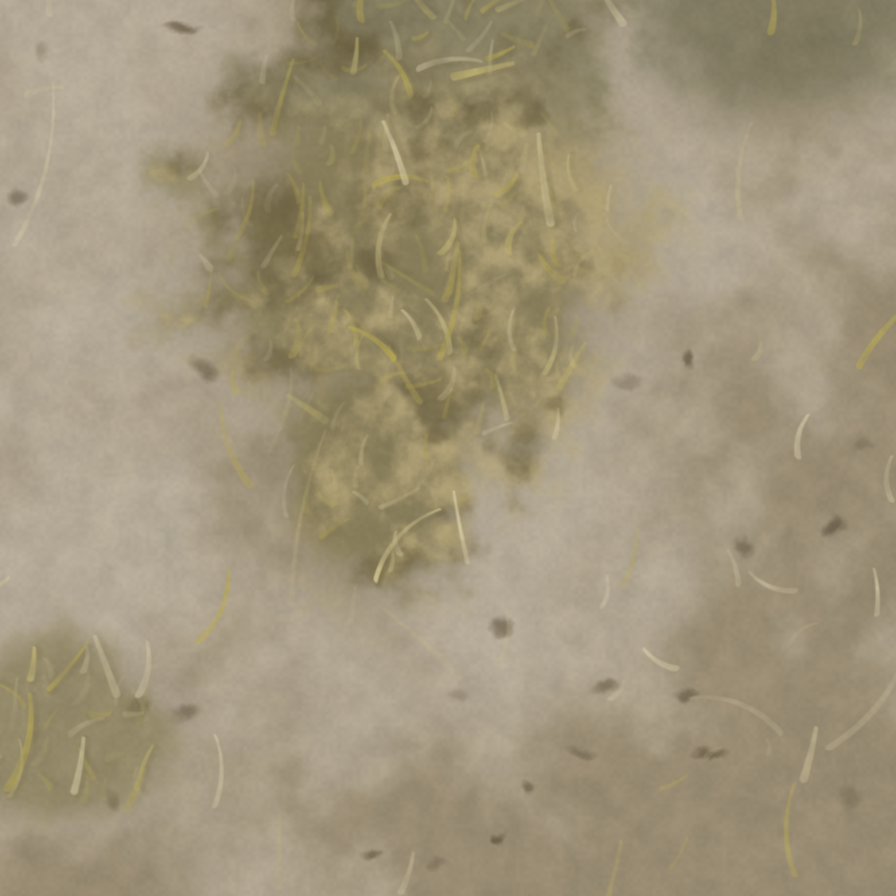
Reproduce this texture procedurally as a Shadertoy shader.

```glsl
// Dry clay ground with worn tufts of grass and scattered straw, seen from above.
// Layered value noise mottles the soil, soft ellipses place the turf, and
// jittered grids scatter bent tapering blades and dark crumbs of earth.

const vec3 CLAY       = vec3(0.650, 0.600, 0.510);
const vec3 PALE_CLAY  = vec3(0.705, 0.665, 0.590);
const vec3 DAMP_CLAY  = vec3(0.575, 0.525, 0.425);
const vec3 OLIVE      = vec3(0.520, 0.480, 0.335);
const vec3 DRY_GRASS  = vec3(0.665, 0.605, 0.430);
const vec3 DARK_TURF  = vec3(0.390, 0.350, 0.220);
const vec3 MOSS       = vec3(0.465, 0.445, 0.345);
const vec3 PALE_STRAW = vec3(0.840, 0.800, 0.660);
const vec3 GOLD_STRAW = vec3(0.720, 0.660, 0.320);
const vec3 CRUMB      = vec3(0.400, 0.350, 0.270);
const float EDGE_SOFTNESS = 0.0017;
const float GRAIN = 0.035;

vec3 hash33(vec3 p) {
    p = fract(p * vec3(0.1031, 0.1030, 0.0973));
    p += dot(p, p.yxz + 33.33);
    return fract((p.xxy + p.yxx) * p.zyx);
}

float noise(vec2 p) {
    vec2 i = floor(p), f = fract(p);
    f = f * f * (3.0 - 2.0 * f);
    float a = hash33(vec3(i, 7.0)).x;
    float b = hash33(vec3(i + vec2(1, 0), 7.0)).x;
    float c = hash33(vec3(i + vec2(0, 1), 7.0)).x;
    float d = hash33(vec3(i + 1.0, 7.0)).x;
    return mix(mix(a, b, f.x), mix(c, d, f.x), f.y);
}

float fbm(vec2 p) {
    float sum = 0.0, weight = 0.5;
    for (int i = 0; i < 5; i++) {
        sum += weight * noise(p);
        p = mat2(1.6, 1.2, -1.2, 1.6) * p + 17.3;
        weight *= 0.5;
    }
    return sum / 0.97;
}

// 1 at the centre, 0 on the rim, negative outside
float ellipse(vec2 p, vec2 centre, vec2 radius) {
    return 1.0 - length((p - centre) / radius);
}

float mainTurf(vec2 p) {
    float body = ellipse(p, vec2(0.44, 0.74), vec2(0.26, 0.27));
    float tail = ellipse(p, vec2(0.40, 0.48), vec2(0.12, 0.17));
    float top  = ellipse(p, vec2(0.49, 0.99), vec2(0.20, 0.14));
    return max(body, max(tail, top));
}

float cornerMoss(vec2 p) { return ellipse(p, vec2(0.87, 0.98), vec2(0.16, 0.13)); }
float lowTuft(vec2 p)    { return ellipse(p, vec2(0.06, 0.18), vec2(0.16, 0.11)); }

// One blade per grid cell, dense on turf and rare on bare soil
vec3 addBlades(vec3 col, vec2 p, float cell, float width, float opacity, float bareChance, float turfChance, float seed) {
    float soft = max(EDGE_SOFTNESS, 0.7 / iResolution.y);
    for (int k = 0; k < 9; k++) {
        vec2 id = floor(p / cell) + vec2(k % 3, k / 3) - 1.0;
        vec3 a = hash33(vec3(id, seed));
        vec3 b = hash33(vec3(id, seed + 31.0));
        vec3 c = hash33(vec3(id, seed + 67.0));
        vec2 centre = (id + 0.2 + 0.6 * a.xy) * cell;
        float turf = smoothstep(-0.05, 0.35, max(mainTurf(centre), lowTuft(centre)));
        if (a.z > mix(bareChance, turfChance, turf)) continue;

        float s = 2.0 * b.x - 1.0;
        float lean = 0.15 + 1.4 * s * abs(s);
        vec2 dir = vec2(sin(lean), cos(lean));
        vec2 d = p - centre;
        float halfLen = cell * mix(0.22, 0.58, b.y);
        vec2 q = vec2(dot(d, dir), dot(d, vec2(dir.y, -dir.x)));
        q.y += (c.x - 0.5) * 0.5 * q.x * q.x / halfLen;
        float w = width * mix(0.6, 1.2, c.y) * (1.0 - 0.35 * q.x / halfLen);
        float over = max(abs(q.x) - halfLen, 0.0);
        float blade = 1.0 - smoothstep(-soft, soft, length(vec2(over, q.y)) - w);
        float shade = 1.0 - smoothstep(0.0, 0.005, length(vec2(over, q.y - 0.004)) - w);
        float fade = opacity * mix(0.3, 1.0, b.z) * mix(0.45, 1.15, noise(p * 55.0 + seed));
        vec3 tint = mix(PALE_STRAW, GOLD_STRAW, smoothstep(0.25, 0.9, c.z + 0.2 * turf));
        col = mix(col, DARK_TURF, 0.28 * shade * fade * turf);
        col = mix(col, tint, clamp(blade * fade, 0.0, 1.0));
    }
    return col;
}

// Ragged dark crumbs, thicker along a diagonal track at the lower right
vec3 addCrumbs(vec3 col, vec2 p, float cell, float seed) {
    vec2 wobble = 0.022 * (vec2(fbm(p * 38.0), fbm(p * 38.0 + 9.0)) - 0.5);
    for (int k = 0; k < 9; k++) {
        vec2 id = floor(p / cell) + vec2(k % 3, k / 3) - 1.0;
        vec3 a = hash33(vec3(id, seed));
        vec3 b = hash33(vec3(id, seed + 13.0));
        vec2 centre = (id + 0.2 + 0.6 * a.xy) * cell;
        float track = 1.0 - smoothstep(0.02, 0.10, abs(centre.y - 0.72 * centre.x + 0.30));
        if (a.z > 0.22 + 0.4 * track) continue;
        vec2 radius = cell * mix(vec2(0.10, 0.08), vec2(0.26, 0.18), b.xy);
        float spot = smoothstep(-0.1, 0.8, ellipse(p + wobble, centre, radius));
        col = mix(col, CRUMB, spot * mix(0.25, 0.8, b.z));
    }
    return col;
}

void mainImage(out vec4 fragColor, in vec2 fragCoord) {
    vec2 p = fragCoord / iResolution.y;
    float broad = fbm(p * 3.5 + 4.0), mid = fbm(p * 11.0 + 20.0), fine = fbm(p * 42.0);

    // Soil: paler to the left, browner towards the bottom
    float light = 0.50 + 1.1 * (broad - 0.5) + 0.9 * (mid - 0.5) + 0.35 * (0.45 - p.x) - 0.35 * smoothstep(0.4, 0.0, p.y);
    vec3 col = mix(CLAY, PALE_CLAY, smoothstep(0.2, 0.8, light));
    col = mix(col, DAMP_CLAY, 0.75 * smoothstep(0.42, 0.08, light));
    col = addCrumbs(col, p, 0.09, 3.0);

    // Turf: mossy and dark on the left, dry on the right
    float ragged = 0.9 * (broad - 0.5) + 0.8 * (mid - 0.5) + 0.35 * (fine - 0.5);
    float turf = smoothstep(-0.08, 0.35, mainTurf(p) + ragged);
    float dryness = smoothstep(0.25, 0.75, p.x + 0.9 * (mid - 0.5) + 0.7 * (fine - 0.5) + 0.02);
    vec3 grass = mix(OLIVE, DRY_GRASS, dryness);
    grass = mix(grass, MOSS, 0.75 * smoothstep(0.82, 0.98, p.y + 0.2 * (mid - 0.5)));
    float hollow = ellipse(p, vec2(0.31, 0.77), vec2(0.09, 0.13));
    float gloom = fbm(p * 17.0 + 50.0) + 0.35 * max(hollow, 0.0);
    grass = mix(grass, DARK_TURF, 0.75 * smoothstep(0.5, 0.78, gloom));
    col = mix(col, grass, 0.88 * turf);
    col = mix(col, MOSS, 0.8 * smoothstep(-0.1, 0.5, cornerMoss(p) + ragged));
    col = mix(col, OLIVE, 0.7 * smoothstep(0.0, 0.6, lowTuft(p) + ragged));

    // Straw, from short litter to long stray stalks
    col = addBlades(col, p, 0.035, 0.0026, 0.38, 0.02, 0.75, 11.0);
    col = addBlades(col, p, 0.060, 0.0028, 0.60, 0.04, 0.60, 23.0);
    col = addBlades(col, p, 0.095, 0.0030, 0.80, 0.10, 0.55, 41.0);
    col = addBlades(col, p, 0.190, 0.0027, 0.60, 0.26, 0.40, 59.0);

    // Fine grain
    col *= 1.0 + 0.12 * (fine - 0.5) + GRAIN * (noise(p * 230.0) - 0.5);
    fragColor = vec4(col, 1.0);
}
```
